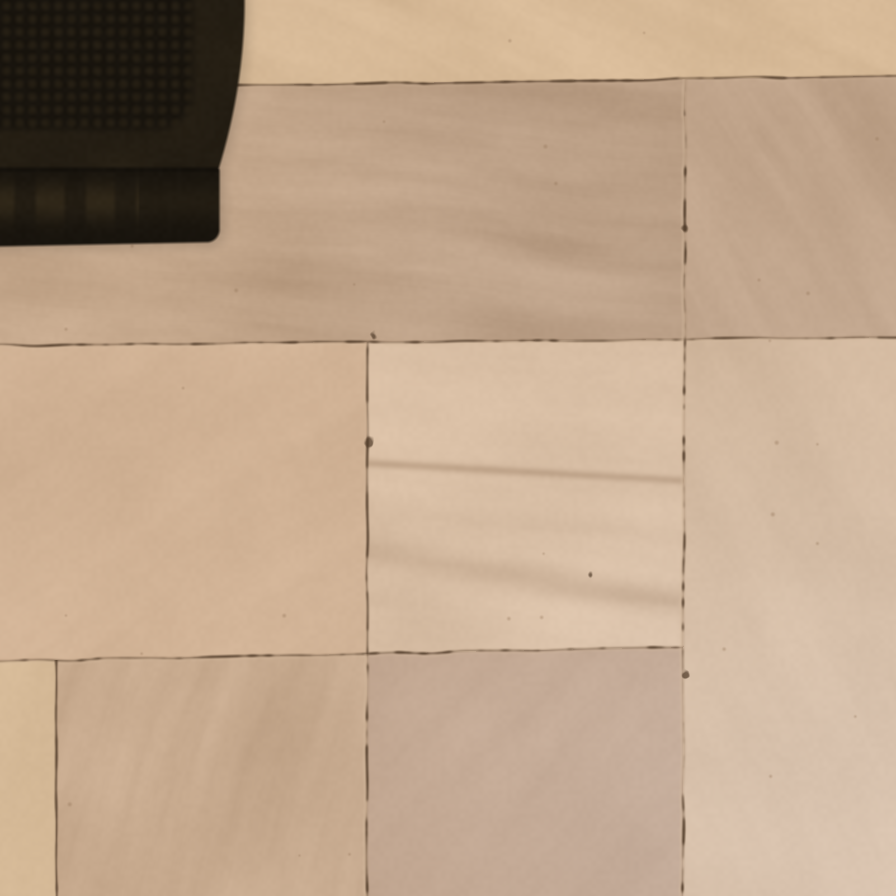
Give the GLSL for this texture, as a Shadertoy shader.

```glsl
#define JOINT_WIDTH 0.0011
#define JOINT_COLOR vec3(0.30, 0.22, 0.15)
#define GROUT_COLOR vec3(0.84, 0.74, 0.63)
#define CREAM vec3(0.835, 0.725, 0.61)
#define SAND vec3(0.765, 0.65, 0.54)
#define GREY vec3(0.725, 0.615, 0.515)
#define VEIN_COLOR vec3(0.58, 0.46, 0.35)
#define RUBBER_DARK vec3(0.11, 0.09, 0.06)
#define RUBBER_LIGHT vec3(0.18, 0.147, 0.092)
#define BUMP_PITCH 0.0145
#define SPECK_CELLS 17.0

float hash(vec2 p) {
    p = fract(p * vec2(0.1031, 0.1137));
    p += dot(p, p.yx + 33.33);
    return fract((p.x + p.y) * p.x * 17.3);
}

float noise(vec2 p) {
    vec2 i = floor(p), f = fract(p);
    f = f * f * (3.0 - 2.0 * f);
    return mix(mix(hash(i), hash(i + vec2(1, 0)), f.x),
               mix(hash(i + vec2(0, 1)), hash(i + vec2(1, 1)), f.x), f.y);
}

float fbm(vec2 p) {
    float sum = 0.0, amp = 0.5;
    for (int i = 0; i < 5; i++) {
        sum += amp * noise(p);
        p = p * 2.03 + 17.1;
        amp *= 0.5;
    }
    return sum;
}

// Coverage of the region where d is negative, with soft edge s
float cover(float d, float s) { return 1.0 - smoothstep(-s, s, d); }

float box(vec2 p, vec2 halfSize, float r) {
    vec2 q = abs(p) - halfSize + r;
    return length(max(q, 0.0)) + min(max(q.x, q.y), 0.0) - r;
}

// Worn joint: short dark gaps in a faint line, with pale grout beside it
vec3 joint(vec3 col, float d, float along, float seed, float wear, float aa) {
    float gap = noise(vec2(along * 30.0, seed)) * 0.5 + noise(vec2(along * 110.0, seed + 5.0)) * 0.5;
    d += 0.0025 * (noise(vec2(along * 25.0, seed + 9.0)) - 0.5);
    float w = JOINT_WIDTH * (0.5 + gap);
    col = mix(col, GROUT_COLOR, 0.4 * wear * cover(abs(d + 0.0015) - 2.0 * w, 0.002));
    col = mix(col, VEIN_COLOR, 0.28 * cover(abs(d) - 0.001, 0.003));
    float dark = mix(0.75, 0.85 * smoothstep(0.35, 0.85, gap), wear);
    return mix(col, JOINT_COLOR, dark * cover(abs(d) - w, aa + 0.0009));
}

// Marble tone with grain stretched along an angle
vec3 marble(vec2 p, vec3 tone, float angle, float strength, float seed) {
    float c = cos(angle), s = sin(angle);
    vec2 q = vec2(c * p.x + s * p.y, c * p.y - s * p.x);
    q.y += 0.025 * noise(q * 5.0 + seed);
    float streak = fbm(q * vec2(3.5, 30.0) + seed) - 0.48;
    float cloud = fbm(p * 6.0 + seed) - 0.48;
    return tone + vec3(1.0, 1.03, 1.05) * (strength * streak + 0.07 * cloud);
}

vec3 rubber(vec2 p, float aa) {
    // Bumped panel
    vec2 cell = fract(p / BUMP_PITCH) - 0.5;
    float panel = cover(box(p - vec2(0.03, 1.0), vec2(0.185, 0.145), 0.04), 0.008);
    float bump = cover(length(cell) - 0.3, 0.2 + aa / BUMP_PITCH);
    vec3 col = mix(RUBBER_DARK, RUBBER_LIGHT, 0.3 + 0.35 * noise(p * 15.0));
    col = mix(col, mix(RUBBER_DARK * 0.85, RUBBER_LIGHT, bump * 0.6), panel);
    // Ribbed roller below the panel
    float roller = cover(p.y - 0.812, 0.004);
    float rib = smoothstep(0.3, 0.55, abs(fract(p.x / 0.056) - 0.5) * 2.0) * cover(p.x - 0.155, 0.002);
    float shine = exp(-pow((p.y - 0.775) / 0.022, 2.0));
    vec3 ribbed = mix(RUBBER_DARK * 0.85, RUBBER_LIGHT * 1.1, shine * (0.4 + 0.5 * rib));
    col = mix(col, ribbed, roller);
    return col * (1.0 - 0.3 * cover(abs(p.y - 0.811) - 0.002, 0.003));
}

void mainImage(out vec4 fragColor, in vec2 fragCoord) {
    vec2 p = fragCoord / iResolution.xy;
    float aa = 0.8 / iResolution.y;

    // Signed distances to the slightly tilted joints
    float top = p.y - 0.901 - 0.0143 * p.x;
    float mid = p.y - 0.6146 - 0.009 * p.x;
    float low = p.y - 0.262 - 0.0205 * p.x;
    float right = p.x - 0.762 - 0.003 * p.y;
    float centre = p.x - 0.410;
    float left = p.x - 0.0625;

    // Tiles, row by row
    vec3 col;
    if (top > 0.0) col = marble(p, CREAM - vec3(0.005, 0.01, 0.03), -0.4, 0.06, 1.0);
    else if (mid > 0.0) col = right < 0.0 ? marble(p, mix(SAND, GREY, smoothstep(0.1, 0.6, p.x)), -0.09, 0.11, 2.0)
                                         : marble(p, SAND - vec3(0.015, 0.01, 0.0), -1.05, 0.07, 3.0);
    else if (right > 0.0) col = marble(p, CREAM - vec3(0.025, 0.02, 0.01), -1.1, 0.03, 4.0);
    else if (low > 0.0) col = centre < 0.0 ? marble(p, CREAM - vec3(0.02, 0.03, 0.03), 0.6, 0.035, 5.0)
                                          : marble(p, CREAM + vec3(0.005, 0.01, 0.02), -0.08, 0.045, 6.0);
    else if (left < 0.0) col = marble(p, CREAM - vec3(0.0, 0.0, 0.02), 1.3, 0.03, 7.0);
    else col = centre < 0.0 ? marble(p, SAND + 0.01, 1.3, 0.09, 8.0)
                            : marble(p, GREY + vec3(0.015, 0.015, 0.025), 0.8, 0.035, 9.0);

    // Two veins crossing the central tile
    if (centre > 0.0 && right < 0.0 && mid < 0.0 && low > 0.0) {
        float v = p.y - 0.483 + 0.055 * (p.x - 0.41);
        col = mix(col, VEIN_COLOR, 0.36 * exp(-pow(v / 0.005, 2.0)));
        float broad = p.y - 0.385 + 0.17 * (p.x - 0.41);
        col = mix(col, VEIN_COLOR, 0.2 * exp(-pow(broad / 0.016, 2.0)) * (0.5 + noise(p * vec2(8.0, 60.0))));
    }

    // Lamp glow towards the lower right corner
    float glow = exp(-4.5 * dot(p - vec2(1.0, 0.04), p - vec2(1.0, 0.04)));
    col += glow * vec3(0.045, 0.065, 0.09);

    // Small scattered specks
    vec2 id = floor(p * SPECK_CELLS);
    vec2 at = 0.2 + 0.6 * vec2(hash(id + 3.0), hash(id + 41.0));
    float size = 0.0008 + 0.0014 * hash(id + 77.0);
    float speck = cover(length(p - (id + at) / SPECK_CELLS) - size, 0.002);
    col = mix(col, VEIN_COLOR, 0.4 * speck * step(0.85, hash(id + 11.0)));

    // Joints
    col = joint(col, top, p.x, 1.0, 0.35, aa);
    col = joint(col, mid, p.x, 2.0, 0.6, aa);
    if (right < 0.0) col = joint(col, low, p.x, 3.0, 0.6, aa);
    if (top < 0.0) col = joint(col, right, p.y, 4.0, 0.95, aa);
    if (mid < 0.0) col = joint(col, centre, p.y, 5.0, low > 0.0 ? 0.5 : 0.95, aa);
    if (low < 0.0) col = joint(col, left, p.y, 6.0, 0.1, aa);

    // Chips and pits: position and radius
    vec3 chips[5] = vec3[5](vec3(0.412, 0.507, 0.005), vec3(0.417, 0.625, 0.003), vec3(0.659, 0.358, 0.0026),
                            vec3(0.764, 0.745, 0.003), vec3(0.765, 0.247, 0.004));
    for (int i = 0; i < 5; i++) {
        float d = length((p - chips[i].xy) * vec2(1.2, 0.85)) - chips[i].z;
        d += 0.003 * (noise(p * 220.0) - 0.5);
        col = mix(col, JOINT_COLOR, 0.7 * cover(d, aa + 0.001));
    }

    // Dark rubber object with a soft contact shadow
    float drop = (1.0 - p.y) / 0.175;
    float body = max(p.x - 0.273 + 0.025 * drop * drop, 0.805 - p.y);
    float roller = box(p - vec2(0.02, 0.773 + 0.02 * (p.x - 0.1)), vec2(0.225, 0.046), 0.014);
    float object = min(body, roller);
    col *= 1.0 - 0.15 * cover(object - 0.004, 0.014);
    col = mix(col, rubber(p, aa), cover(object, aa + 0.0015));

    col += 0.012 * (noise(p * 190.0) - 0.5);
    fragColor = vec4(clamp(col, 0.0, 1.0), 1.0);
}
```
